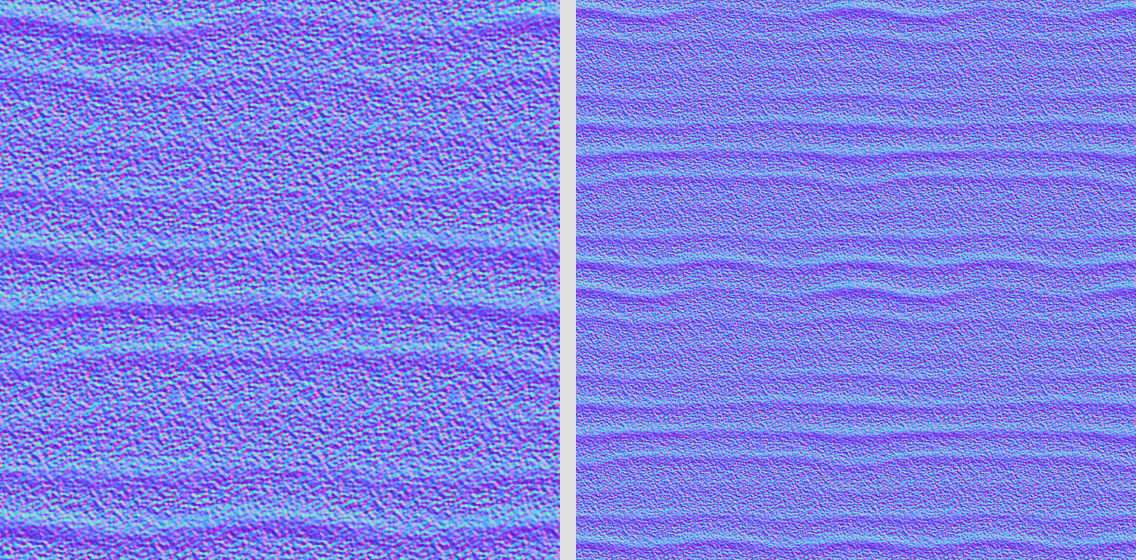
Left: one tile. Right: repeated 2 by 2.
A WebGL 2 fragment shader for this texture map:

```glsl
#version 300 es
precision highp float;
// Tangent-space normal map of wind-blown sand: ten soft horizontal ripples
// under fine slanted grain that repeats 2 by 2. A height field is built from
// wrapping value noise, and its slope is encoded as a colour.

uniform vec2 u_resolution;
out vec4 fragColor;

const float TAU = 6.283185;
const float RIPPLES = 10.0;         // crests up the canvas
const float GRAIN_REPEATS = 2.0;    // grain tiles each way
const float CREST_PHASE = 0.53;
const float RIPPLE_HEIGHT = 0.0112;
const float GRAIN_HEIGHT = 0.0075;
const float SLOPE_STEP = 1.0 / 1024.0;

// Integer hash of a lattice cell, 0 to 1
float hash(vec2 cell, uint seed) {
    uvec2 c = uvec2(cell);
    uint h = c.x * 1597u + c.y * 51749u + seed * 7919u;
    h = h * 747796405u + 289133u;
    h = ((h >> ((h >> 28u) + 4u)) ^ h) * 277803737u;
    h = (h >> 22u) ^ h;
    return float(h & 65535u) / 65535.0;
}

// Value noise that wraps after a whole number of cells
float wrapNoise(vec2 p, vec2 period, uint seed) {
    vec2 cell = floor(p);
    vec2 f = p - cell;
    vec2 w = f * f * f * (f * (f * 6.0 - 15.0) + 10.0);
    vec2 lo = mod(cell, period);
    vec2 hi = mod(cell + 1.0, period);
    float bottom = mix(hash(lo, seed), hash(vec2(hi.x, lo.y), seed), w.x);
    float top = mix(hash(vec2(lo.x, hi.y), seed), hash(hi, seed), w.x);
    return mix(bottom, top, w.y);
}

// Noise on a lattice turned by whole steps, so that it still wraps
float turnedNoise(vec2 tile, vec2 along, vec2 cells, uint seed) {
    vec2 across = vec2(along.y, -along.x);
    vec2 turned = vec2(dot(tile, along), dot(tile, across));
    return wrapNoise(turned * cells, cells, seed) - 0.5;
}

// Short ridges rising gently to the right, mixed with round grains
float grainHeight(vec2 tile) {
    float ridges = turnedNoise(tile, vec2(2.0, 1.0), vec2(31.0, 46.0), 1u);
    float grains = turnedNoise(tile, vec2(1.0, 1.0), vec2(60.0, 66.0), 2u);
    return 0.7 * ridges + 0.7 * grains;
}

// Ripple phase, bent slowly along the crest
float ripplePhase(vec2 p) {
    vec2 bendCells = vec2(4.0, 3.0);
    float bend = wrapNoise(p * bendCells, bendCells, 3u) - 0.5;
    return RIPPLES * p.y + 0.4 * bend - CREST_PHASE;
}

// Ripples fade out in two broad bands and unevenly along each crest
float rippleStrength(vec2 p) {
    vec2 patchCells = vec2(4.0, 10.0);
    float broad = 0.68 + 0.32 * cos(2.0 * TAU * (p.y - 0.49));
    float patches = wrapNoise(p * patchCells, patchCells, 4u);
    return broad * mix(0.3, 1.4, patches);
}

// Sand surface: smooth crests, rough troughs
float sandHeight(vec2 p) {
    float wave = 0.5 + 0.5 * cos(TAU * ripplePhase(p));
    float strength = rippleStrength(p);
    float crest = wave * wave * strength;
    float roughness = mix(1.2, 1.2 - 0.55 * min(strength, 1.0), wave);
    float grain = grainHeight(p * GRAIN_REPEATS);
    return RIPPLE_HEIGHT * crest + GRAIN_HEIGHT * roughness * grain;
}

// Downhill direction by central differences
vec2 downhill(vec2 p, float stepSize) {
    vec2 d = vec2(stepSize, 0.0);
    vec2 rise = vec2(sandHeight(p + d.xy) - sandHeight(p - d.xy),
                     sandHeight(p + d.yx) - sandHeight(p - d.yx));
    return -rise / (2.0 * stepSize);
}

void main() {
    vec2 p = gl_FragCoord.xy / u_resolution;
    vec2 tilt = downhill(p, SLOPE_STEP);

    // Grains fall away more steeply on their right side
    tilt.x += 0.3 * (min(tilt.x * tilt.x, 1.0) - 0.2);

    vec3 normal = normalize(vec3(tilt, 1.0));
    fragColor = vec4(normal * 0.5 + 0.5, 1.0);
}
```
